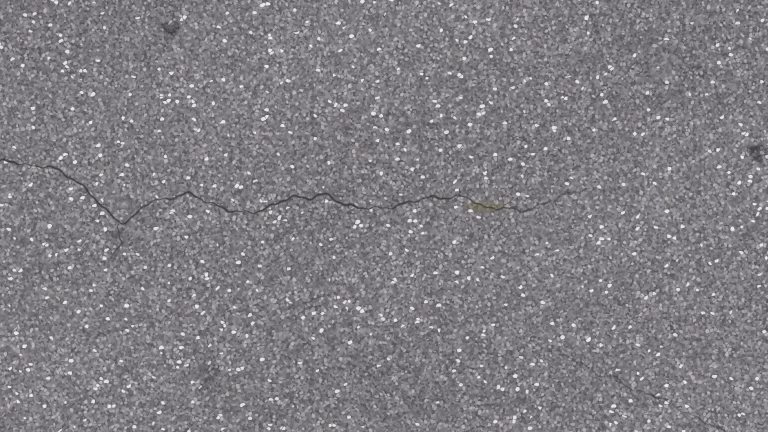
Give the GLSL for this texture, as a WebGL 1 fragment shader.

```glsl
precision highp float;
// Worn grey asphalt: packed stone chips, a few stains and thin wandering cracks.
uniform vec2 u_resolution;

#define STONE_DENSITY 108.0
#define GRIT_DENSITY 195.0
#define BINDER_TONE 0.468
#define GRIT_CONTRAST 0.25
#define STONE_TONE 0.445
#define STONE_CONTRAST 0.29
#define BRIGHT_SHARE 0.03
#define CRACK_WIDTH 0.0016
#define CRACK_TONE vec3(0.21, 0.20, 0.20)
#define TINT vec3(0.002, -0.008, 0.008)
#define MOSS vec3(0.43, 0.42, 0.27)

vec3 hash3(vec2 cell) {
  vec3 h = fract(cell.xyx * vec3(0.1031, 0.1030, 0.0973));
  h += dot(h, h.yxz + 33.33);
  return fract((h.xxy + h.yzz) * h.zyx);
}

// Cellular noise with elongated chips: nearest distance, gap to second, chip random
vec3 chips(vec2 p) {
  vec2 base = floor(p);
  float nearest = 8.0, second = 8.0, id = 0.0;
  for (int j = -1; j <= 1; j++) {
    for (int i = -1; i <= 1; i++) {
      vec2 cell = base + vec2(float(i), float(j));
      vec3 h = hash3(cell);
      vec2 r = cell + h.xy - p;
      float angle = 40.0 * h.z;
      vec2 axis = vec2(cos(angle), sin(angle));
      float d = length(r + 0.4 * axis * dot(r, axis));
      if (d < nearest) {
        second = nearest;
        nearest = d;
        id = h.z;
      } else {
        second = min(second, d);
      }
    }
  }
  return vec3(nearest, second - nearest, id);
}

// Stones of varied size set into a gritty binder
vec3 asphalt(vec2 p) {
  float grit = chips(p * GRIT_DENSITY + 31.0).z;
  vec3 stone = chips(p * STONE_DENSITY + 7.0);
  float variety = fract(stone.z * 17.0);
  float bright = step(1.0 - BRIGHT_SHARE, stone.z);
  float radius = mix(0.32, 0.68, variety) + 0.1 * bright;
  float mask = smoothstep(0.0, 0.25, stone.y)
             * (1.0 - smoothstep(radius - 0.12, radius + 0.12, stone.x));
  float binder = BINDER_TONE + GRIT_CONTRAST * (grit - 0.5);
  float face = STONE_TONE + STONE_CONTRAST * stone.z * stone.z
             + 0.16 * bright + 0.06 * (grit - 0.5);
  vec3 warmth = vec3(0.012, 0.003, -0.014) * (variety - 0.5) * mask;
  return vec3(mix(binder, face, mask)) + TINT + warmth;
}

float wander(float x) {
  return 0.005 * sin(43.0 * x + 2.0 * sin(17.0 * x))
       + 0.003 * sin(101.0 * x + 1.3) + 0.0014 * sin(233.0 * x + 0.4);
}

// Heights of the long crack and of the lower diagonal one
float mainCrack(float x) {
  float dip = (x - 0.275) / 0.05;
  return 0.53 + 0.017 * cos(20.6 * (x - 0.42)) - 0.026 * exp(-dip * dip)
       + 0.38 * max(0.282 - x, 0.0) + 0.03 * smoothstep(1.2, 1.5, x) + wander(x);
}

float diagonalCrack(float x) {
  return 0.01 + 0.45 * (1.67 - x) + wander(x + 3.0);
}

// Line coverage from an offset along one axis and the slope of the path
float crackLine(float offset, float slope, float along) {
  float width = CRACK_WIDTH * (0.9 + 0.5 * sin(37.0 * along + 3.0 * sin(13.0 * along)));
  float soft = 1.0 / u_resolution.y;
  float d = abs(offset) * inversesqrt(1.0 + slope * slope);
  return 1.0 - smoothstep(width - soft, width + soft, d);
}

float cracks(vec2 p) {
  float e = 0.001;
  float y = mainCrack(p.x);
  float longLine = crackLine(p.y - y, (mainCrack(p.x + e) - y) / e, p.x)
                 * mix(0.85, 0.3, smoothstep(1.05, 1.4, p.x))
                 * (1.0 - smoothstep(1.45, 1.58, p.x));
  y = diagonalCrack(p.x);
  float diagonal = crackLine(p.y - y, (diagonalCrack(p.x + e) - y) / e, p.x)
                 * 0.55 * smoothstep(1.02, 1.5, p.x);
  float branchX = 0.282 - 0.25 * (0.486 - p.y) + 1.3 * wander(p.y);
  float branch = crackLine(p.x - branchX, 0.25, p.y) * 0.7
               * smoothstep(0.36, 0.46, p.y) * (1.0 - smoothstep(0.483, 0.492, p.y));
  return max(longLine, max(diagonal, branch));
}

// Soft ragged blot
float blot(vec2 p, vec2 centre, vec2 size) {
  vec2 q = (p - centre) / size;
  float ragged = 0.12 * sin(5.0 * q.x + 3.0 * q.y) + 0.1 * sin(7.0 * q.y - 4.0 * q.x);
  return 1.0 - smoothstep(0.5, 1.2, length(q) + ragged);
}

void main() {
  vec2 p = gl_FragCoord.xy / u_resolution.y;

  // Four samples smooth the chip edges
  vec3 color = vec3(0.0);
  for (int k = 0; k < 4; k++) {
    vec2 corner = vec2(mod(float(k), 2.0), floor(float(k) / 2.0)) - 0.5;
    color += 0.25 * asphalt(p + 0.56 * corner / u_resolution.y);
  }

  // Broad wear, stains and moss
  color += 0.007 * sin(4.0 * p.x + 2.0 * sin(5.0 * p.y)) + 0.006 * sin(11.0 * p.y - 3.0 * p.x);
  float stain = blot(p, vec2(0.396, 0.935), vec2(0.027, 0.018))
              + blot(p, vec2(1.752, 0.646), vec2(0.027, 0.022))
              + 0.4 * blot(p, vec2(0.48, 0.13), vec2(0.03, 0.05));
  color *= 1.0 - 0.33 * stain;
  color = mix(color, MOSS, 0.45 * blot(p, vec2(1.12, 0.522), vec2(0.05, 0.012)));

  color = mix(color, CRACK_TONE, cracks(p));
  gl_FragColor = vec4(clamp(color, 0.0, 1.0), 1.0);
}
```
